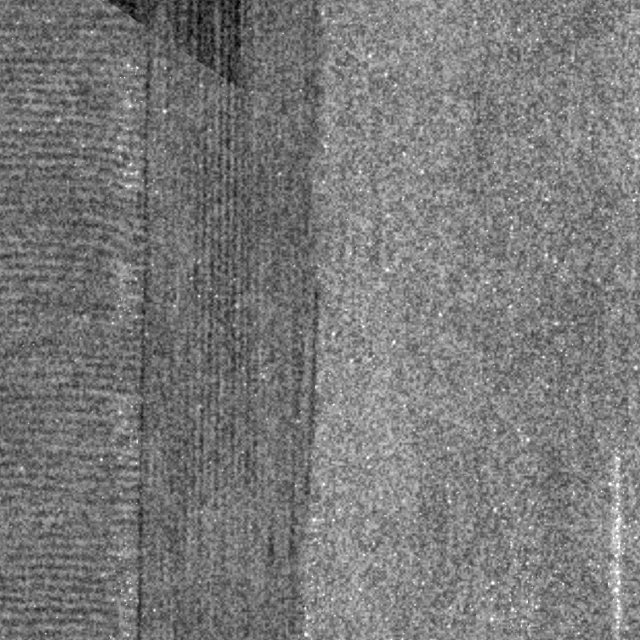
A WebGL 2 fragment shader for this texture:

```glsl
#version 300 es
precision highp float;
// Grey aerial view of ploughed fields: curved rows, a furrowed strip and a speckled plain.
uniform vec2 u_resolution;
out vec4 fragColor;

// Integer hash of a lattice cell, 0 to 1
float hash(vec2 cell, uint seed) {
    uvec2 q = uvec2(ivec2(cell) + 4096);
    uint h = q.x * 1597334677u ^ q.y * 3812015801u ^ seed * 2798796415u;
    h = (h ^ (h >> 16)) * 2146121005u;
    h = (h ^ (h >> 15)) * 2221713035u;
    return float((h ^ (h >> 16)) >> 8) / 16777216.0;
}

// Value noise, centred on zero
float noise(vec2 p, uint seed) {
    vec2 i = floor(p), f = fract(p);
    f = f * f * (3.0 - 2.0 * f);
    float low = mix(hash(i, seed), hash(i + vec2(1, 0), seed), f.x);
    float high = mix(hash(i + vec2(0, 1), seed), hash(i + vec2(1, 1), seed), f.x);
    return mix(low, high, f.y) - 0.5;
}

// Soft bump along one axis
float bump(float x, float centre, float width) {
    float d = (x - centre) / width;
    return exp(-d * d);
}

// Soft-ended interval
float span(float x, float a, float b, float soft) {
    return smoothstep(a - soft, a + soft, x) * (1.0 - smoothstep(b - soft, b + soft, x));
}

// Scattered bright stones, one at most per cell; some cast a dark spot
float specks(vec2 p, float density, uint seed) {
    vec2 cell = floor(p);
    vec2 centre = 0.3 + 0.4 * vec2(hash(cell, seed + 1u), hash(cell, seed + 2u));
    float size = mix(0.13, 0.24, hash(cell, seed + 3u));
    vec2 d = (fract(p) - centre) / size;
    float present = step(hash(cell, seed), density);
    float shade = step(0.8, hash(cell, seed + 4u));
    vec2 s = d - vec2(-0.9, 0.9);
    float strength = mix(0.4, 1.0, hash(cell, seed + 5u));
    return present * (strength * exp(-dot(d, d)) - 0.4 * shade * exp(-2.0 * dot(s, s)));
}

void main() {
    vec2 p = gl_FragCoord.xy / u_resolution;
    float x = p.x, y = p.y;

    // Field borders, leaning slightly
    float ditch = 0.217 + 0.016 * y + 0.003 * noise(vec2(1, y * 9.0), 1u);
    float stripEnd = 0.475 + 0.024 * smoothstep(0.0, 0.6, y);
    float plain = smoothstep(stripEnd - 0.008, stripEnd + 0.01, x);
    float leftField = 1.0 - smoothstep(ditch - 0.003, ditch + 0.003, x);
    float strip = (1.0 - leftField) * (1.0 - plain);

    // Base tones with broad mottling
    float tone = 0.425 * leftField + 0.425 * strip + 0.52 * plain;
    tone += 0.05 * noise(p * vec2(9, 6), 2u) + 0.04 * noise(p * 23.0, 3u);
    tone += plain * (0.03 * bump(x, 0.56, 0.08) - 0.035 * span(x, 0.84, 0.95, 0.03));
    tone -= 0.07 * bump(x, 0.866, 0.007) * bump(y, 0.28, 0.04);
    tone -= 0.05 * strip * span(x, 0.3, 0.39, 0.02) * smoothstep(0.15, 0.5, y);

    // Left field: wavering rows that dip towards the ditch
    float dip = smoothstep(0.08, 0.23, x);
    float row = y + 0.025 * dip * dip * (0.6 + 1.2 * noise(vec2(4, y * 5.0), 4u));
    row += 0.012 * noise(p * vec2(7, 12), 5u) + 0.005 * noise(p * vec2(28, 30), 6u);
    float rowDepth = 0.045 + 0.06 * noise(p * vec2(9, 15), 7u);
    tone += leftField * rowDepth * sin(row * 365.0);
    tone += leftField * 0.09 * noise(vec2(x * 14.0, row * 120.0), 8u);

    // Middle strip: upright furrows, strongest in its centre
    float lean = x - 0.012 * y;
    float furrowDepth = 0.018 + 0.04 * span(x, 0.29, 0.395, 0.025) * smoothstep(0.0, 0.5, y);
    furrowDepth *= 1.0 + noise(vec2(lean * 80.0, y * 6.0), 9u);
    tone += strip * furrowDepth * sin(lean * 520.0);
    tone += strip * 0.11 * noise(vec2(lean * 150.0, y * 7.0), 10u);
    tone += plain * 0.075 * noise(vec2(lean * 110.0, y * 5.0), 11u);

    // Dark ruts and the ditch
    float broken = 0.8 + 0.8 * noise(vec2(x * 20.0, y * 26.0), 12u);
    tone -= 0.17 * bump(x, ditch, 0.0035) * broken;
    tone -= 0.13 * bump(x, 0.382 + 0.008 * y, 0.0025) * smoothstep(0.05, 0.6, y) * broken;
    tone -= 0.17 * bump(x, stripEnd - 0.003, 0.004) * span(y, 0.17, 0.55, 0.02) * broken;
    tone -= 0.1 * bump(x, stripEnd - 0.025, 0.004) * span(y, 0.12, 0.6, 0.05) * broken;
    tone -= 0.1 * bump(x, 0.425, 0.004) * bump(y, 0.16, 0.035);

    // Dark wedge at the top, cut by a slanted edge
    float slant = y - 1.0 + 0.66 * (x - 0.165);
    float wedge = smoothstep(-0.0015, 0.0015, slant) * (1.0 - smoothstep(0.375, 0.378, x));
    tone -= wedge * (0.12 + 0.05 * sin(lean * 360.0) + 0.12 * noise(p * vec2(70, 25), 13u));
    tone -= wedge * 0.12 * bump(x, 0.205, 0.02);

    // Grain, finer over coarser
    float grain = 0.24 * noise(p * vec2(190, 170), 14u) + 0.26 * noise(p * 310.0, 15u);
    tone += grain * mix(0.85, 1.0, plain);

    // Pale stony patches beside the ditch
    float patches = span(y, 0.69, 0.9, 0.02) + span(y, 0.49, 0.595, 0.01)
                  + span(y, 0.28, 0.385, 0.02) + span(y, 0.0, 0.22, 0.02);
    float verge = leftField * patches * bump(x, 0.198, 0.02);
    tone += verge * (0.08 + 0.16 * noise(p * 75.0, 16u));

    // Stone density: sparse everywhere, dense in trails
    float trail = bump(x, 0.965, 0.008) * (1.0 - smoothstep(0.27, 0.34, y));
    float lowTrail = bump(x, 0.805, 0.022) * (1.0 - smoothstep(0.1, 0.25, y));
    float midTrail = bump(x, 0.8, 0.02) * bump(y, 0.69, 0.04);
    float margin = bump(x, 0.49, 0.014) * (1.0 - smoothstep(0.05, 0.2, y));
    float density = 0.025 + 0.03 * plain + 0.05 * smoothstep(0.72, 0.82, x);
    density += 0.05 * plain * (1.0 - smoothstep(0.0, 0.3, y));
    density += 0.3 * verge + 0.75 * trail + 0.4 * lowTrail + 0.25 * midTrail + 0.3 * margin;
    density *= 1.0 - 0.9 * wedge;
    tone += 0.16 * trail;
    tone += 0.5 * specks(p * 72.0, density * 0.8, 20u);
    tone += 0.4 * specks(p * 113.0 + 0.37, density, 30u);

    fragColor = vec4(vec3(clamp(tone, 0.0, 1.0)), 1.0);
}
```
